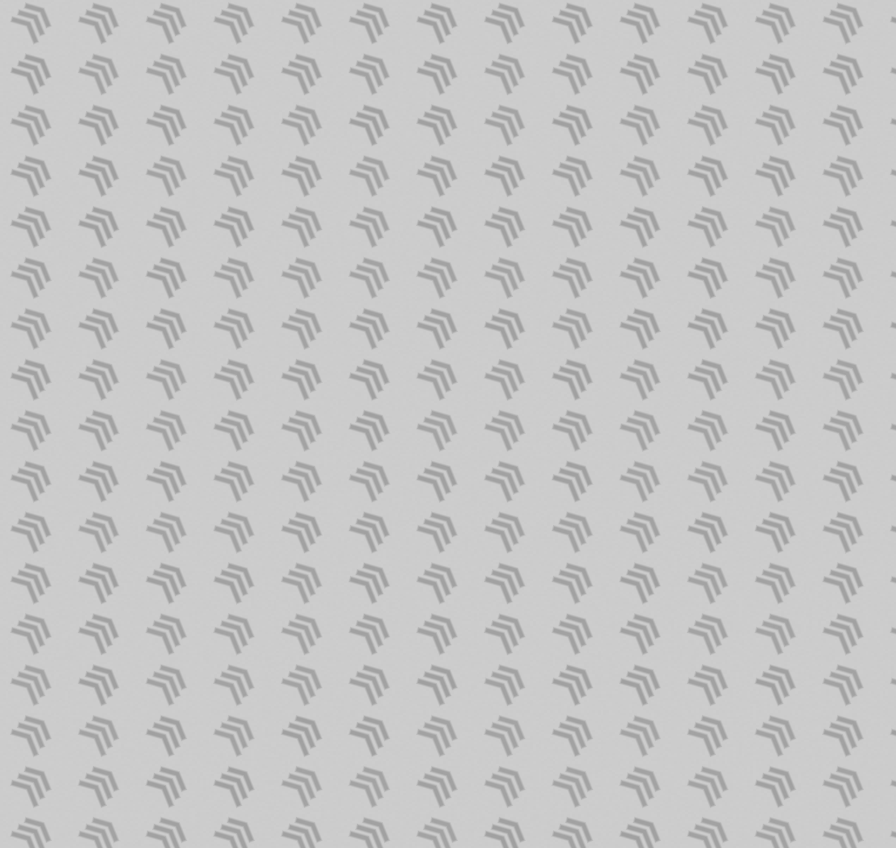
This pattern is drawn by a WebGL 1 fragment shader. Its source:

```glsl
precision highp float;

uniform vec2 u_resolution;

#define REPEATS vec2(13.24, 16.66)
#define CELL_SIZE vec2(58.0, 43.45)
#define CORNER vec2(36.0, 8.9)
#define CORNER_STEP vec2(-5.8, 5.8)
#define LEFT_ARM vec2(-14.4, -4.1)
#define RIGHT_ARM vec2(5.7, 14.0)
#define HALF_WIDTH 2.1
#define SOFTNESS 1.3
#define PAPER vec3(0.80)
#define INK vec3(0.635)
#define SHADE_VARIATION 0.012
#define GRAIN 0.006

float hash(vec2 p) {
    vec3 q = fract(vec3(p.xyx) * 0.1031);
    q += dot(q, q.yzx + 33.33);
    return fract((q.x + q.y) * q.z);
}

// Mitred bent stroke around the origin, with square-cut ends
float chevronDistance(vec2 p, vec2 leftArm, vec2 rightArm) {
    vec2 leftDir = normalize(leftArm);
    vec2 rightDir = normalize(rightArm);
    float above = dot(p, vec2(-leftDir.y, leftDir.x));
    float beside = dot(p, vec2(rightDir.y, -rightDir.x));
    float band = abs(max(above, beside)) - HALF_WIDTH;
    float leftEnd = dot(p - leftArm, leftDir);
    float rightEnd = dot(p - rightArm, rightDir);
    return max(band, max(leftEnd, rightEnd));
}

// Three nested chevrons, the inner ones slightly longer
float motifDistance(vec2 p) {
    float d = 1e3;
    for (int i = 0; i < 3; i++) {
        float k = float(i);
        vec2 rightArm = RIGHT_ARM * (1.0 + 0.07 * k);
        d = min(d, chevronDistance(p - CORNER - CORNER_STEP * k, LEFT_ARM, rightArm));
    }
    return d;
}

void main() {
    // Grid of cells counted from the top left, y pointing down
    vec2 uv = gl_FragCoord.xy / u_resolution;
    uv.y = 1.0 - uv.y;
    vec2 grid = uv * REPEATS;
    vec2 cell = floor(grid);
    vec2 local = fract(grid) * CELL_SIZE;

    // Soft-edged marks with a slight change of tone per repeat
    float pixel = REPEATS.y * CELL_SIZE.y / u_resolution.y;
    float edge = max(SOFTNESS, 0.7 * pixel);
    float coverage = 1.0 - smoothstep(-edge, edge, motifDistance(local));
    vec3 ink = INK + SHADE_VARIATION * (hash(cell + 7.0) - 0.5);
    vec3 color = mix(PAPER, ink, coverage);

    // Faint grain
    color += GRAIN * (hash(floor(grid * 24.0)) - 0.5);
    gl_FragColor = vec4(color, 1.0);
}
```
